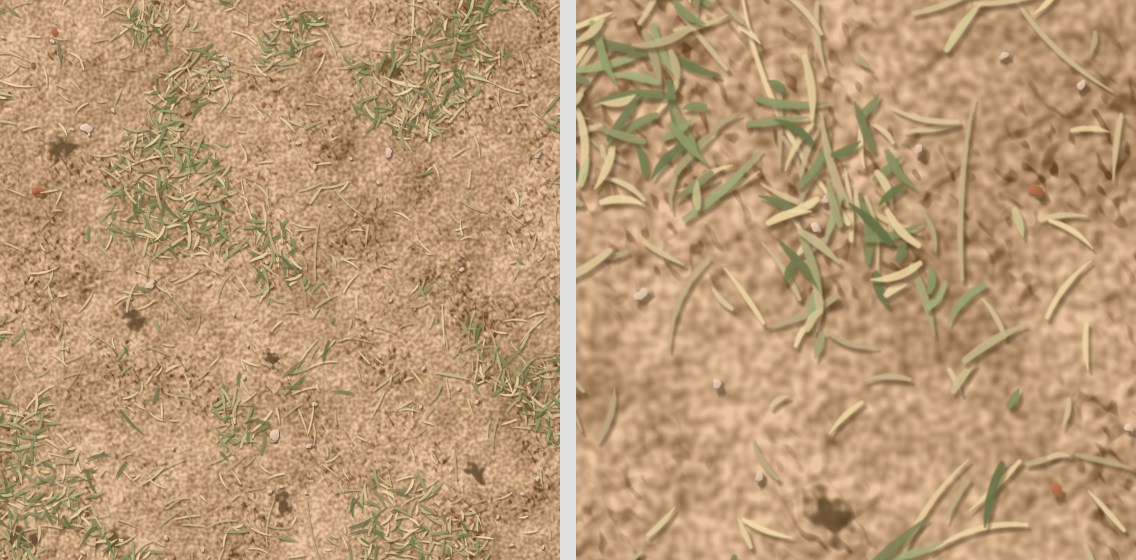
Left: the whole. Right: its middle third, enlarged.
A WebGL 2 fragment shader for this texture:

```glsl
#version 300 es
precision highp float;

uniform vec2 u_resolution;
out vec4 outColor;

const vec3 SOIL = vec3(0.775, 0.63, 0.488);
const vec3 SOIL_CONTRAST = vec3(0.100, 0.097, 0.092);
const vec3 SHADOW = vec3(0.36, 0.27, 0.16);
const vec3 STRAW = vec3(0.91, 0.82, 0.63);
const vec3 LEAF_DARK = vec3(0.36, 0.43, 0.25);
const vec3 LEAF_LIGHT = vec3(0.62, 0.67, 0.47);
const vec2 SHADE_SHIFT = vec2(0.0020, -0.0030);

vec2 hash2(vec2 p, float seed) {
    vec3 q = fract(p.xyx * vec3(0.1031, 0.1030, 0.0973) + seed * 0.137);
    q += dot(q, q.yzx + 33.33);
    return fract((q.xx + q.yz) * q.zy);
}

float cornerSlope(vec2 corner, vec2 offset) {
    float angle = 6.2832 * hash2(corner, 0.0).x;
    return dot(vec2(cos(angle), sin(angle)), offset);
}

float gradientNoise(vec2 p) {
    vec2 i = floor(p), f = fract(p);
    vec2 u = f * f * f * (f * (f * 6.0 - 15.0) + 10.0);
    vec2 e = vec2(1.0, 0.0);
    float low = mix(cornerSlope(i, f), cornerSlope(i + e, f - e), u.x);
    float high = mix(cornerSlope(i + e.yx, f - e.yx), cornerSlope(i + 1.0, f - 1.0), u.x);
    return mix(low, high, u.y);
}

float fbm(vec2 p) {
    float sum = 0.0, amplitude = 0.8;
    for (int k = 0; k < 3; k++) {
        sum += amplitude * gradientNoise(p);
        p = mat2(1.6, 1.2, -1.2, 1.6) * p + 17.3;
        amplitude *= 0.6;
    }
    return sum;
}

// Rounded crumbs, one per cell
float crumbs(vec2 p) {
    vec2 cell = floor(p);
    float nearest = 1.0;
    for (int k = 0; k < 9; k++) {
        vec2 id = cell + vec2(k % 3, k / 3) - 1.0;
        vec2 d = p - id - hash2(id, 5.0);
        nearest = min(nearest, dot(d, d));
    }
    return 1.0 - nearest;
}

float clodArea(vec2 p) {
    return smoothstep(0.24, 0.42, gradientNoise(p * 4.3 + 41.0) + 0.25 * gradientNoise(p * 21.0));
}

float groundHeight(vec2 p, float clods) {
    return fbm(p * 34.0) + clods * 1.6 * crumbs(p * 52.0 + 0.7 * gradientNoise(p * 40.0));
}

float growth(vec2 p) {
    return smoothstep(0.10, 0.30, gradientNoise(p * 3.6 + 8.4) + 0.55 * gradientNoise(p * 11.0 + 3.0));
}

// Dark flecks stretched along one direction
float flecks(vec2 p, float scale, float turn) {
    vec2 q = mat2(cos(turn), -sin(turn), sin(turn), cos(turn)) * p;
    return smoothstep(0.12, 0.42, gradientNoise(q * scale * vec2(0.7, 1.3)));
}

vec3 soil(vec2 p) {
    float clods = clodArea(p);
    float relief = groundHeight(p, clods) - groundHeight(p + vec2(-0.003, 0.004), clods);
    float tone = 1.25 * fbm(p * 4.0) + 1.15 * fbm(p * 17.0 + 9.0);
    tone += 1.0 * gradientNoise(p * 75.0) + 1.9 * gradientNoise(p * 150.0);
    tone += 1.9 * relief - 0.7 * clods - 0.45 * growth(p);
    // Grit gathers in loose drifts
    float drift = smoothstep(-0.25, 0.35, fbm(p * 8.0 + 25.0) + 0.25 * growth(p));
    tone -= drift * (1.6 * flecks(p, 75.0, 0.6) + 1.9 * flecks(p + 3.1, 125.0, 2.1));
    return SOIL + SOIL_CONTRAST * clamp(tone, -3.6, 1.5);
}

// Soft hollows and hard pebbles share one scatter
vec3 scatterStones(vec3 ground, vec2 p, float scale, float seed, float chance, float size, float hollow, float soft) {
    vec2 cell = floor(p * scale);
    for (int k = 0; k < 9; k++) {
        vec2 id = cell + vec2(k % 3, k / 3) - 1.0;
        vec2 pick = hash2(id, seed + 1.0), form = hash2(id, seed + 2.0);
        if (pick.x > chance) continue;
        vec2 d = p - (id + hash2(id, seed)) / scale;
        float turn = 6.2832 * form.x, radius = size * mix(0.55, 1.0, form.y);
        mat2 spin = mat2(cos(turn), -sin(turn), sin(turn), cos(turn));
        float rough = radius * gradientNoise(d * mix(1.0, 1.8, hollow) / radius + id * 3.7);
        rough *= mix(0.6, 1.3, hollow);
        float body = length(spin * d * vec2(1.0, 1.5)) - radius + rough;
        float shadeEdge = length(spin * (d - SHADE_SHIFT) * vec2(1.0, 1.5)) - radius + rough;
        float dip = 1.0 - smoothstep(-radius * 0.6, radius * 0.3, body);
        float shade = 1.0 - smoothstep(-0.001, 0.003, shadeEdge);
        ground = mix(ground, SHADOW, mix(0.65 * shade, 0.8 * dip, hollow));
        vec3 tint = mix(vec3(0.87, 0.76, 0.67), vec3(0.70, 0.43, 0.28), step(0.86, pick.y));
        tint *= 1.0 + 0.12 * dot(d, vec2(-0.6, 0.8)) / radius;
        ground = mix(ground, tint, (1.0 - hollow) * (1.0 - smoothstep(-soft, soft, body)));
    }
    return ground;
}

float bladeCover(vec2 q, float reach, float width, float bend, float soft) {
    float t = clamp(q.x / reach, -1.0, 1.0);
    vec2 away = vec2(max(abs(q.x) - reach, 0.0), q.y - bend * reach * (t * t - 0.33));
    return 1.0 - smoothstep(-soft, soft, length(away) - width * (1.0 - 0.25 * t - 0.55 * t * t));
}

vec3 scatterBlades(vec3 ground, vec2 p, float scale, float seed, vec2 chance, float width, float green, float soft) {
    vec2 cell = floor(p * scale);
    for (int k = 0; k < 9; k++) {
        vec2 id = cell + vec2(k % 3, k / 3) - 1.0;
        vec2 root = (id + hash2(id, seed)) / scale;
        vec2 pick = hash2(id, seed + 1.0), form = hash2(id, seed + 2.0);
        if (pick.x > chance.y || pick.x > mix(chance.x, chance.y, growth(root))) continue;
        float turn = 6.2832 * form.x, reach = mix(0.2, 0.72, form.y) / scale;
        float bend = 0.4 * (pick.y - 0.5);
        mat2 spin = mat2(cos(turn), -sin(turn), sin(turn), cos(turn));
        float shade = bladeCover(spin * (p - root - SHADE_SHIFT), reach, width, bend, soft * 1.6);
        float cover = bladeCover(spin * (p - root), reach, width, bend, soft);
        float light = fract(form.y * 7.3 + pick.y * 3.1);
        vec3 leaf = mix(LEAF_DARK, LEAF_LIGHT, light);
        vec3 tint = mix(STRAW * mix(0.78, 1.06, light), leaf, green * smoothstep(0.2, 0.6, pick.y));
        ground = mix(mix(ground, SHADOW, 0.5 * shade), tint, 0.9 * cover);
    }
    return ground;
}

void main() {
    vec2 p = gl_FragCoord.xy / u_resolution.y;
    float soft = max(0.75 / u_resolution.y, 0.001);
    vec3 color = soil(p);
    color = scatterStones(color, p, 5.0, 60.0, 0.26, 0.026, 1.0, soft);
    color = scatterStones(color, p, 8.0, 70.0, 0.22, 0.013, 0.0, soft);
    color = scatterStones(color, p, 30.0, 80.0, 0.08, 0.005, 0.0, soft);
    // Dry stems, from long and rare to short and common
    for (int k = 0; k < 5; k++) {
        float layer = float(k);
        color = scatterBlades(color, p, 8.0 + 8.0 * layer, 3.0 + 5.0 * layer, vec2(0.13, 0.50), 0.0017, 0.0, soft);
    }
    // Living grass in clumps
    for (int k = 0; k < 6; k++) {
        float layer = float(k);
        color = scatterBlades(color, p, 20.0 + 4.0 * layer, 31.0 + 5.0 * layer, vec2(0.01, 0.66), 0.0025, 0.9, soft);
    }
    outColor = vec4(clamp(color, 0.0, 1.0), 1.0);
}
```
